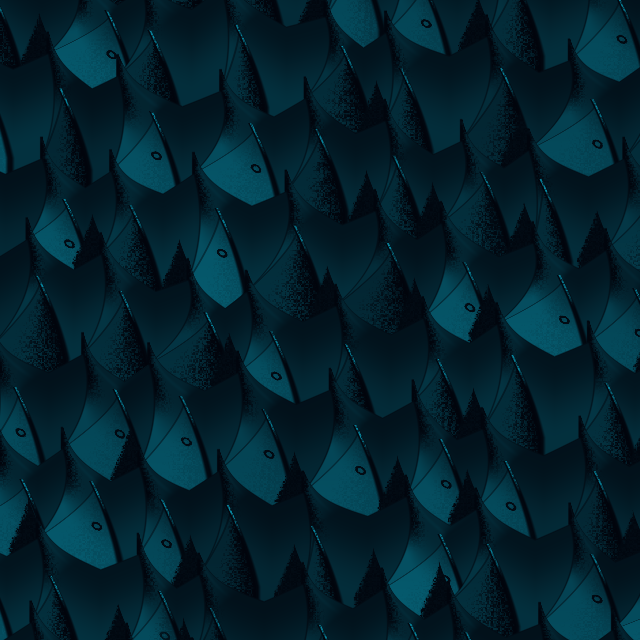
Write a three.js fragment shader that draws this pattern.

```glsl
varying vec2 vUv;

const float SCALES_ACROSS = 7.84;
const vec2 COLUMN_STEP = vec2(1.0, 0.175);
const vec2 ROW_STEP = vec2(-0.2, 1.135);
const vec2 JITTER = vec2(0.38, 0.22);
const float EDGE = 0.012;

float hash(vec2 p) {
  return fract(sin(dot(p, vec2(127.1, 311.7))) * 43758.5453);
}

// Skewed lattice point where a scale has its pointed shoulder
vec2 anchor(vec2 id) {
  vec2 offset = vec2(hash(id), hash(id + 17.3)) - 0.5;
  return id.x * COLUMN_STEP + id.y * ROW_STEP + JITTER * offset;
}

// Bowed side running from one shoulder to the shoulder below
float sideX(float y, vec2 top, vec2 bottom) {
  float s = clamp((y - top.y) / (bottom.y - top.y), 0.0, 1.2);
  return top.x + (bottom.x - top.x) * s * s + 0.36 * s * (1.0 - s);
}

// Upper rim: a spike, a slope down to a corner, then a short rise
float rimY(float x, vec2 left, vec2 right) {
  float t = clamp((x - left.x) / (right.x - left.x), 0.0, 1.0);
  float sag = 0.24 * min(t / 0.62, (1.0 - t) / 0.38);
  return mix(left.y, right.y, t) + sag + 0.08 * sqrt(t) * (1.0 - t) - 0.26 * exp(-9.0 * t);
}

float ring(vec2 q, vec2 radii, float width) {
  float d = abs(length(q / radii) - 1.0) * radii.x;
  return 1.0 - smoothstep(width, width + EDGE, d);
}

vec3 teal(float tone) {
  return mix(vec3(0.005, 0.015, 0.045), vec3(0.02, 0.35, 0.425), tone);
}

// Dark thorn standing behind a shoulder
float thornMask(vec2 p, vec2 shoulder, float grain) {
  vec2 q = p - shoulder - vec2(-0.12, -0.52);
  float halfWidth = 0.25 * pow(clamp(q.y / 0.62, 0.0, 1.0), 1.15);
  float soft = EDGE + 0.08 * grain * step(q.x, 0.0);
  return smoothstep(0.0, 0.03, q.y) * (1.0 - smoothstep(halfWidth - soft, halfWidth, abs(q.x)));
}

float scaleTone(vec2 p, vec2 id, vec2 shoulder, vec2 lower, float left, float right, float depth, float grain) {
  float spread = hash(id + 5.1);
  float lit = smoothstep(0.46, 0.54, spread);
  vec2 tip = shoulder + vec2(0.12 + 0.32 * spread, 0.44 + 0.16 * hash(id + 9.7));
  float along = (p.y - tip.y) / 0.84;
  float down = clamp(along, -0.1, 1.1);
  float hairX = tip.x + 0.3 * down * (1.35 - 0.35 * down);
  float fromHair = p.x - hairX;
  float onHair = step(0.0, along);

  // Body on the right; a soft saddle leans right above the hair
  float above = max(-along, 0.0);
  float blend = EDGE + 0.6 * above;
  float bodySide = smoothstep(-blend, blend, fromHair - 0.55 * above);
  float body = 0.17 + 0.31 * smoothstep(0.05, 1.05, depth);
  float saddle = 0.36 + (0.16 + 0.26 * lit) * smoothstep(0.25, 1.0, depth);

  // Pointed flap between its curved flank and the hair
  float fall = clamp((p.y - tip.y) / (lower.y - tip.y), 0.0, 1.3);
  float flankX = mix(tip.x, lower.x, pow(fall, 1.35));
  float onFlap = smoothstep(-EDGE, EDGE, p.x - flankX) * onHair;
  float flap = 0.4 + 0.06 * fall + 0.42 * lit * smoothstep(0.15, 0.95, depth);
  float across = -fromHair / max(hairX - flankX, 0.02);
  float horn = 1.0 - smoothstep(0.12, 0.72, across + 0.45 * (grain - 0.5) + 0.1 * fall);
  flap *= 1.0 - mix(0.97, 0.15, lit) * horn;
  float tone = mix(mix(saddle, flap, onFlap), body, bodySide);
  tone *= 0.87 + 0.26 * hash(id + 2.9);

  // Grainy shadow under the shoulder spike
  float drop = p.y - shoulder.y;
  float foldWidth = 0.1 + 0.3 * max(drop, 0.0);
  float fold = 1.0 - smoothstep(0.15, 1.0, (p.x - left) / foldWidth + 0.5 * (grain - 0.2));
  tone *= 1.0 - 0.96 * fold * (1.0 - smoothstep(0.3, 0.72, drop));

  // Crease, rim, flank and side outlines
  float crease = abs(depth - 0.05 - 0.2 * (p.x - shoulder.x));
  tone += 0.06 * (1.0 - smoothstep(0.0, 0.05, crease)) * (1.0 - bodySide);
  tone *= 1.0 - 0.4 * (1.0 - smoothstep(0.005, 0.022, depth));
  tone *= 1.0 - 0.45 * (1.0 - smoothstep(0.004, 0.02, abs(p.x - flankX))) * onHair;
  tone *= 1.0 - 0.6 * (1.0 - smoothstep(0.005, 0.028, right - p.x));

  // Small pore on the bright flap
  vec2 q = p - tip - vec2(0.03, 0.47);
  q = vec2(0.85 * q.x + 0.53 * q.y, 0.85 * q.y - 0.53 * q.x);
  tone *= 1.0 - 0.9 * lit * ring(q, vec2(0.055, 0.035), 0.006 + 0.01 * grain);

  // Hair: dark stem, wider below, with a pale speckled tip
  float onStem = step(-0.1, along);
  float stem = 1.0 - smoothstep(0.014, 0.035 + 0.03 * down, abs(fromHair));
  tone *= 1.0 - 0.93 * stem * onStem;
  float glint = 1.0 - smoothstep(0.005, 0.02, abs(fromHair - 0.008));
  return tone + glint * onStem * (1.0 - smoothstep(0.05, 0.4, along)) * (0.35 + 1.2 * grain);
}

void main() {
  vec2 p = vec2(vUv.x, 1.0 - vUv.y) * SCALES_ACROSS - vec2(3.22, 3.53);
  float grain = hash(floor(p * 60.0));
  float row = (p.y - COLUMN_STEP.y * p.x) / (ROW_STEP.y - ROW_STEP.x * COLUMN_STEP.y);
  vec2 base = floor(vec2(p.x - ROW_STEP.x * row, row));
  float tone = 0.2;

  // Lower rows cover upper rows, left scales cover right ones
  for (int j = -2; j <= 1; j++) {
    for (int i = 2; i >= -2; i--) {
      vec2 id = base + vec2(float(i), float(j));
      vec2 shoulder = anchor(id);
      vec2 next = anchor(id + vec2(1.0, 0.0));
      vec2 lower = anchor(id + vec2(0.0, 1.0));
      float left = sideX(p.y, shoulder, lower);
      float right = sideX(p.y, next, anchor(id + vec2(1.0, 1.0)));
      float depth = p.y - rimY(p.x, shoulder, next);
      float thorn = thornMask(p, shoulder, grain) * step(0.45, hash(id + 31.0));
      tone = mix(tone, 0.03 + 0.06 * grain, thorn);
      float mask = smoothstep(-EDGE, EDGE, depth) * smoothstep(-EDGE, EDGE, right - p.x);
      mask *= smoothstep(-0.04, -0.02, p.x - left);
      tone = mix(tone, scaleTone(p, id, shoulder, lower, left, right, depth, grain), mask);
    }
  }
  gl_FragColor = vec4(teal(tone), 1.0);
}
```
